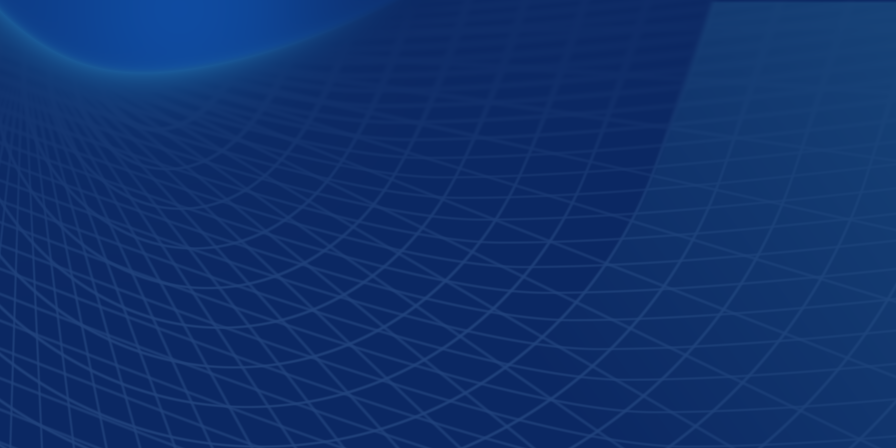
Reproduce this background procedurally as a Shadertoy shader.

```glsl
// Navy backdrop with a warped triangular wire mesh, a glowing blue bowl and a pale curved panel.

// Colours
const vec3 NAVY       = vec3(0.045, 0.158, 0.388);
const vec3 PANEL_BLUE = vec3(0.085, 0.255, 0.465);
const vec3 BOWL_BLUE  = vec3(0.058, 0.295, 0.630);
const vec3 BOWL_SHADE = vec3(0.050, 0.230, 0.520);
const vec3 RIM_CYAN   = vec3(0.120, 0.400, 0.640);
const vec3 HALO_BLUE  = vec3(0.085, 0.320, 0.570);
const vec3 WIRE_BLUE  = vec3(0.300, 0.470, 0.690);

// Layout, in canvas heights with y pointing down from the top
const vec2  FAN_ORIGIN   = vec2(0.052, 0.078);
const float FAN_STEP     = 0.0768;
const float FAN_PHASE    = 0.3735;
const float ARC_RADIUS   = 0.591;
const float ARC_STEP     = 0.0885;
const float PANEL_RADIUS = 0.945;
const float SAG_STEP     = 0.0572;
const vec2  BOWL_BOTTOM  = vec2(0.326, 0.163);
const float WIRE_WIDTH   = 0.0045;
const float WIRE_BLUR    = 0.015;

// Radius of the nested oval through p; larger ovals are wider and shifted right
float arcRadius(vec2 p) {
    float lean = max(0.0, 1.0 - p.y / 0.39);
    p.x -= 0.075 * lean * lean;
    float r = ARC_RADIUS;
    for (int i = 0; i < 14; i++) {
        float growth = r - ARC_RADIUS;
        float centre = 0.4635 + 0.338 * growth;
        float aspect = clamp(0.86 + 0.365 * growth, 0.65, 1.2);
        r = mix(r, length(vec2((p.x - centre) / aspect, p.y - 0.052)), 0.55);
    }
    return r;
}

// Index of the hanging curve through p, spaced wider towards the bottom
float sagLevel(vec2 p) {
    float d = p.x - 1.17 - 0.9 * (p.y - 0.596);
    float bend = d < 0.0 ? 0.8 : 0.15;
    float height = p.y + bend * d * d / (1.0 + abs(d) / 0.9);
    return log((height + 0.383) / 0.979) / SAG_STEP;
}

// Coverage of thin lines at whole values of level
float wire(float level, float width) {
    float slope = max(fwidth(level), 1e-5);
    float dist = abs(fract(level + 0.5) - 0.5) / slope;
    float softness = max(width * iResolution.y, 1.0);
    return (1.0 - smoothstep(0.0, softness, dist)) * (1.0 - smoothstep(0.15, 0.5, slope));
}

// Signed distance to the bowl, negative inside
float bowlDistance(vec2 p) {
    float d = p.x - BOWL_BOTTOM.x;
    float rise = d < 0.0 ? 0.138 * pow(-d / 0.326, 2.3) : 0.163 * pow(d / 0.56, 1.7);
    float f = p.y - BOWL_BOTTOM.y + rise;
    float slope = length(vec2(dFdx(f), dFdy(f))) * iResolution.y;
    return f / max(slope, 1e-4);
}

void mainImage(out vec4 fragColor, in vec2 fragCoord) {
    vec2 p = vec2(fragCoord.x, iResolution.y - fragCoord.y) / iResolution.y;
    float pixel = 1.0 / iResolution.y;
    vec3 color = NAVY;

    // Curved panel, fading towards the lower left
    float radius = arcRadius(p);
    float panelEdge = smoothstep(-0.006, 0.006, radius - PANEL_RADIUS);
    float panelFade = clamp((p.x - 0.7 * p.y - 0.65) / 1.3, 0.0, 1.0);
    float topTrim = smoothstep(0.0, 0.006 + pixel, p.y);
    color = mix(color, PANEL_BLUE, panelEdge * panelFade * topTrim);

    // Halo below the bowl
    float d = bowlDistance(p);
    float reach = 1.0 - smoothstep(0.35, 1.0, p.x);
    color = mix(color, HALO_BLUE, 0.6 * reach * exp(-max(d, 0.0) / 0.085));

    // Three line families, soft and faint at the top, crisp at the bottom
    float depth = smoothstep(0.10, 0.72, p.y);
    float width = mix(WIRE_BLUR, WIRE_WIDTH, smoothstep(0.05, 0.40, p.y));
    vec2 fan = p - FAN_ORIGIN;
    float arcs = wire((radius - ARC_RADIUS) / ARC_STEP, width);
    float rays = wire((atan(fan.y, fan.x) - FAN_PHASE) / FAN_STEP, width);
    float sags = wire(sagLevel(p), width);
    float mesh = 1.0 - (1.0 - 0.9 * arcs) * (1.0 - 0.75 * rays) * (1.0 - 0.75 * sags);
    float strength = mix(0.06, 0.33, depth) * mix(1.0, 0.55, smoothstep(1.1, 2.0, p.x));
    color = mix(color, WIRE_BLUE, mesh * strength * smoothstep(0.0, 0.10, d));

    // Bowl fill, brightest near the top centre, then its glowing rim
    float core = exp(-dot(p - vec2(0.40, 0.02), p - vec2(0.40, 0.02)) / 0.07);
    vec3 fill = mix(BOWL_SHADE, BOWL_BLUE, core);
    fill = mix(fill, NAVY, 0.6 * smoothstep(0.55, 0.95, p.x));
    color = mix(color, fill, 1.0 - smoothstep(-0.012, 0.008, d));
    float rim = exp(-abs(d) / (d < 0.0 ? 0.012 : 0.028));
    color = mix(color, RIM_CYAN, 0.65 * rim * reach);

    fragColor = vec4(color, 1.0);
}
```
